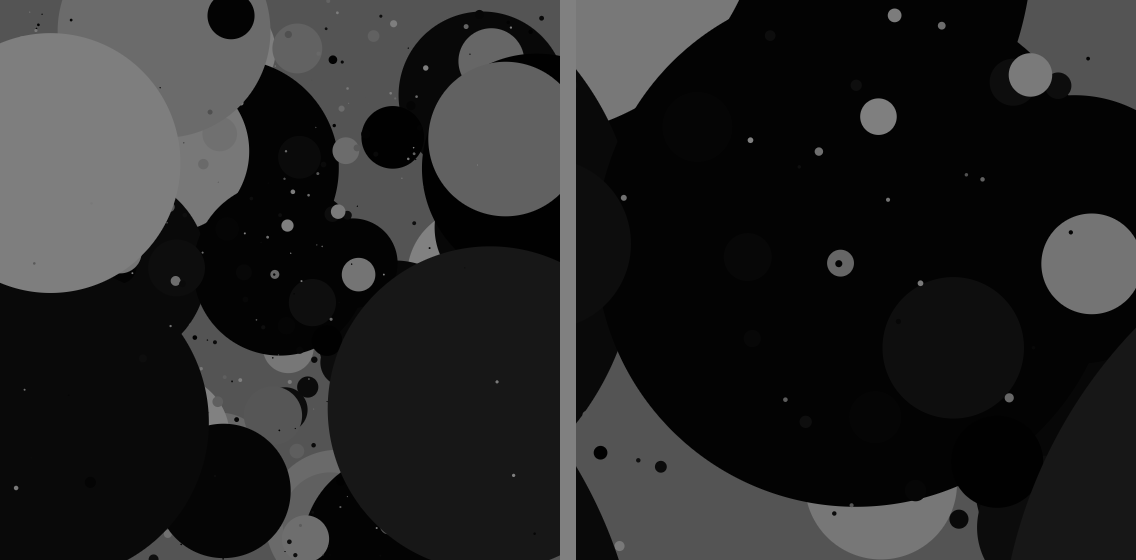
Left: the whole. Right: its middle third, enlarged.
A WebGL 2 fragment shader for this background:

```glsl
#version 300 es
precision highp float;
// Overlapping flat grey discs, from wide circles down to fine specks.
// Painted back to front: scattered backdrop, black core, small discs and
// specks, then a ring of wide discs with a last thin sprinkle on top.

uniform vec2 u_resolution;
out vec4 fragColor;

const float BACKDROP_TONE = 0.33;
const float CORE_TONE = 0.01;
const float SHADE_TONE = 0.035;
const float LIGHT_TONE = 0.47;
const float INSET_TONE = 0.38;

// Wide discs around the middle: angle, distance, radius, tone
const int RING_COUNT = 6;
const vec4 RING[RING_COUNT] = vec4[](
    vec4(115.0, 0.49, 0.190, 0.42),
    vec4(23.5, 0.50, 0.205, 0.005),
    vec4(255.0, 0.39, 0.120, 0.02),
    vec4(212.0, 0.48, 0.280, 0.035),
    vec4(153.0, 0.46, 0.232, 0.495),
    vec4(328.5, 0.44, 0.290, 0.09));

// Four random values in 0..1 from an index and a seed
vec4 hash4(int index, int seed) {
    uvec4 v = uvec4(uint(index), uint(seed), uint(index + 17 * seed), 7u);
    v = v * 1664525u + 1013904223u;
    v += v.yzxy * v.wxyz;
    v ^= v >> 16u;
    v += v.yzxy * v.wxyz;
    v ^= v >> 16u;
    return vec4(v >> 8u) / 16777216.0;
}

// Paint one smooth-edged disc over the current tone
float paintDisc(float base, vec2 p, vec2 center, float radius, float tone, float pixel) {
    float cover = clamp(0.5 + (radius - length(p - center)) / pixel, 0.0, 1.0);
    return mix(base, tone, cover);
}

// Near-black or mid grey, chosen by one random value
float randomTone(float pick, float darkShare) {
    return pick < darkShare
        ? mix(0.0, 0.06, pick / darkShare)
        : mix(0.25, 0.51, sqrt((pick - darkShare) / (1.0 - darkShare)));
}

// Scatter discs; small ones are more common than large ones
float scatterDiscs(float base, vec2 p, int count, int seed, vec2 radiusRange,
                   float darkShare, float pixel) {
    for (int i = 0; i < count; i++) {
        vec4 h = hash4(i, seed);
        float radius = mix(radiusRange.x, radiusRange.y, h.z * h.z);
        base = paintDisc(base, p, h.xy, radius, randomTone(h.w, darkShare), pixel);
    }
    return base;
}

// Point at a polar offset from the middle of the canvas
vec2 aroundMiddle(float degrees, float dist) {
    float angle = radians(degrees);
    return vec2(0.5) + dist * vec2(cos(angle), sin(angle));
}

void main() {
    float pixel = 1.0 / u_resolution.y;
    vec2 p = gl_FragCoord.xy * pixel;

    // Backdrop of medium discs
    float tone = scatterDiscs(BACKDROP_TONE, p, 36, 3, vec2(0.04, 0.15), 0.3, pixel);

    // Black core with a light disc and dark shade on its left
    tone = paintDisc(tone, p, vec2(0.41, 0.70), 0.195, CORE_TONE, pixel);
    tone = paintDisc(tone, p, vec2(0.30, 0.73), 0.145, LIGHT_TONE, pixel);
    tone = paintDisc(tone, p, vec2(0.20, 0.52), 0.17, SHADE_TONE, pixel);
    tone = paintDisc(tone, p, vec2(0.63, 0.53), 0.08, CORE_TONE, pixel);
    tone = paintDisc(tone, p, vec2(0.50, 0.52), 0.155, CORE_TONE, pixel);
    tone = paintDisc(tone, p, vec2(0.71, 0.02), 0.17, CORE_TONE, pixel);

    // Smaller discs and specks in the gaps
    tone = scatterDiscs(tone, p, 38, 11, vec2(0.018, 0.06), 0.5, pixel);
    tone = scatterDiscs(tone, p, 110, 23, vec2(0.004, 0.016), 0.45, pixel);
    tone = scatterDiscs(tone, p, 260, 31, vec2(0.001, 0.004), 0.45, pixel);

    // Ring of wide discs
    for (int i = 0; i < RING_COUNT; i++) {
        vec4 disc = RING[i];
        tone = paintDisc(tone, p, aroundMiddle(disc.x, disc.y), disc.z, disc.w, pixel);
    }

    // Grey inset on the right and a dark spot at the top
    tone = paintDisc(tone, p, aroundMiddle(32.0, 0.475), 0.138, INSET_TONE, pixel);
    tone = paintDisc(tone, p, aroundMiddle(100.5, 0.48), 0.042, CORE_TONE, pixel);

    // Thin sprinkle on top
    tone = scatterDiscs(tone, p, 5, 61, vec2(0.004, 0.015), 0.5, pixel);
    tone = scatterDiscs(tone, p, 20, 59, vec2(0.001, 0.003), 0.5, pixel);

    fragColor = vec4(vec3(tone), 1.0);
}
```
